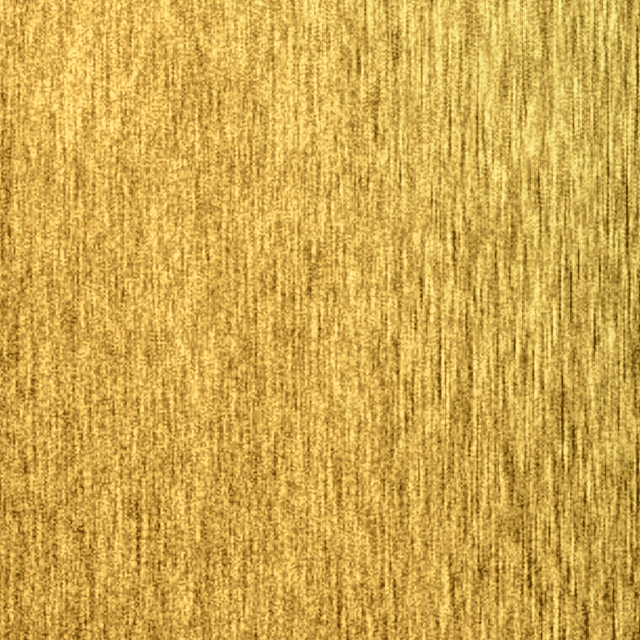
This texture is drawn by a WebGL 1 fragment shader. Its source:

```glsl
precision highp float;
// Brushed gold sheet: vertical strands of several lengths plus fine grain
// are summed into one tone, which a six-step gold ramp turns into colour.
// Scratches deepen to the right; a soft light falls from the upper left.

uniform vec2 u_resolution;

#define GRAIN_CELLS vec2(305.0, 290.0)
#define SHORT_CELLS vec2(270.0, 34.0)
#define LONG_CELLS vec2(225.0, 9.0)
#define SCRATCH_CELLS vec2(240.0, 9.0)
#define BROAD_CELLS vec2(38.0, 4.0)
#define MEAN_TONE 3.15
#define GRAIN_DEPTH 2.15
#define SHORT_DEPTH 1.75
#define LONG_DEPTH 1.1
#define BROAD_DEPTH 0.35
#define SCRATCH_DEPTH 2.3
#define LIGHT_FALL 1.25

float hash(vec2 p) {
  return fract(sin(dot(p, vec2(127.1, 311.7))) * 43758.5453);
}

// Smooth random values down one column, shifted so that ends never line up
float column(float id, float y, float seed) {
  y += 17.0 * hash(vec2(id, seed + 0.5));
  float cell = floor(y);
  float blend = smoothstep(0.0, 1.0, y - cell);
  vec2 key = vec2(id + seed * 31.0, cell + seed * 7.0);
  return mix(hash(key), hash(key + vec2(0.0, 1.0)), blend);
}

// Strands side by side, in the range -1 to 1
float strands(vec2 uv, vec2 cells, float seed) {
  vec2 p = uv * cells;
  float id = floor(p.x);
  float blend = smoothstep(0.0, 1.0, p.x - id);
  float value = mix(column(id, p.y, seed), column(id + 1.0, p.y, seed), blend);
  return 2.0 * value - 1.0;
}

// Thin cut, present only where the strand value is high
float scratch(vec2 uv) {
  return smoothstep(0.3, 0.9, strands(uv, SCRATCH_CELLS, 5.0));
}

// Gold from deep shadow to highlight, one step per unit of tone
vec3 goldRamp(float tone) {
  vec3 shadow = vec3(0.37, 0.24, 0.03);
  vec3 umber = vec3(0.51, 0.36, 0.08);
  vec3 bronze = vec3(0.64, 0.49, 0.17);
  vec3 ochre = vec3(0.74, 0.58, 0.24);
  vec3 gold = vec3(0.82, 0.66, 0.31);
  vec3 bright = vec3(0.91, 0.75, 0.36);
  vec3 pale = vec3(0.96, 0.84, 0.45);
  vec3 glint = vec3(1.0, 0.92, 0.58);
  vec3 color = mix(shadow, umber, clamp(tone + 1.0, 0.0, 1.0));
  color = mix(color, bronze, clamp(tone, 0.0, 1.0));
  color = mix(color, ochre, clamp(tone - 1.0, 0.0, 1.0));
  color = mix(color, gold, clamp(tone - 2.0, 0.0, 1.0));
  color = mix(color, bright, clamp(tone - 3.0, 0.0, 1.0));
  color = mix(color, pale, clamp(tone - 4.0, 0.0, 1.0));
  return mix(color, glint, clamp((tone - 5.0) * 0.6, 0.0, 1.0));
}

void main() {
  vec2 uv = gl_FragCoord.xy / u_resolution;

  // Brushing is coarser toward the right and softer in the lower left
  float rough = smoothstep(0.3, 1.0, uv.x + 0.15 * (uv.y - 0.5));

  // Broad light with slightly dim sides
  float tone = MEAN_TONE + LIGHT_FALL * (uv.y - 0.5);
  tone += 0.15 - 1.3 * (uv.x - 0.42) * (uv.x - 0.42);
  tone -= 0.5 * smoothstep(0.06, 0.0, min(uv.x, 1.0 - uv.x));

  // Brushed strands and grain
  tone += GRAIN_DEPTH * mix(1.05, 0.85, rough) * strands(uv, GRAIN_CELLS, 1.0);
  tone += SHORT_DEPTH * mix(0.9, 1.1, rough) * strands(uv, SHORT_CELLS, 2.0);
  tone += LONG_DEPTH * mix(0.7, 1.3, rough) * strands(uv, LONG_CELLS, 3.0);
  tone += BROAD_DEPTH * strands(uv, BROAD_CELLS, 4.0);

  // Dark scratches, each with a lit lip on its right
  float lip = scratch(uv - vec2(0.004, 0.0));
  tone += SCRATCH_DEPTH * mix(0.35, 1.0, rough) * (0.7 * lip - scratch(uv));

  // Warm on the left, greener toward the upper right
  float cool = smoothstep(0.35, 1.1, 0.75 * uv.x + 0.3 * uv.y);
  vec3 tint = mix(vec3(1.02, 0.99, 0.95), vec3(0.97, 1.02, 1.04), cool);
  gl_FragColor = vec4(goldRamp(tone) * tint, 1.0);
}
```
